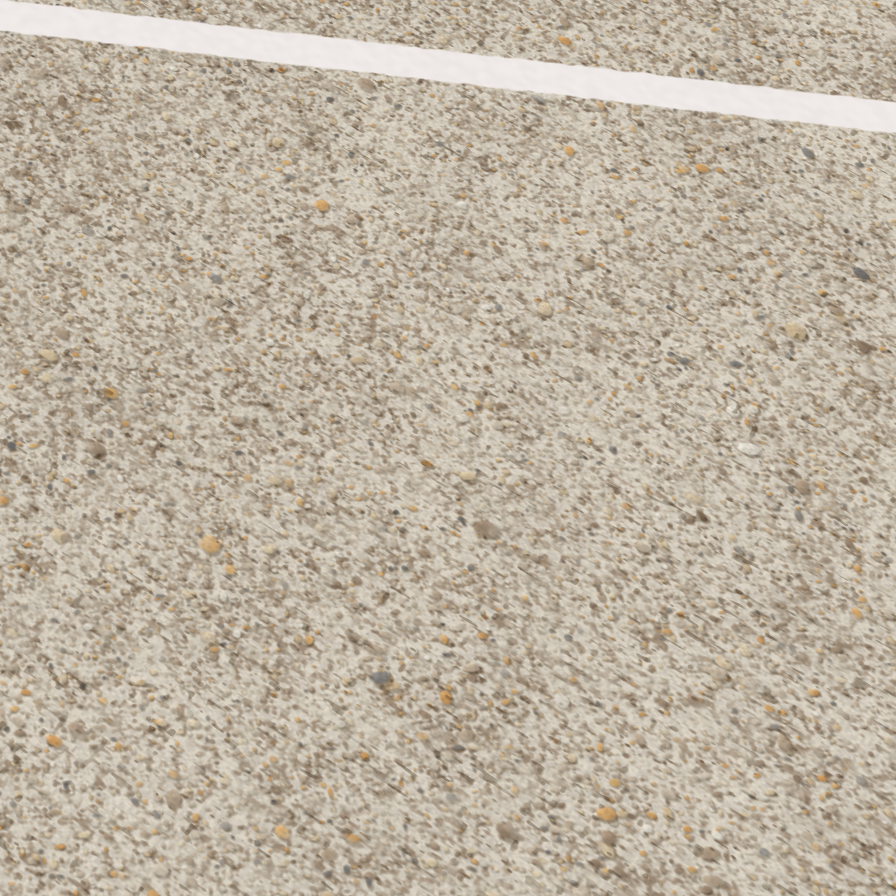
Write a WebGL 1 fragment shader that draws this texture.

```glsl
precision highp float;
// Sunlit exposed-aggregate concrete crossed by a painted white stripe.
// Slanted value noise makes the sandy matrix; jittered grid cells scatter
// shaded elliptical pebbles in several sizes, shrinking towards the top.
uniform vec2 u_resolution;

float hash(vec2 p) {
  vec3 q = fract(vec3(p.xyx) * 0.1031);
  q += dot(q, q.yzx + 33.33);
  return fract((q.x + q.y) * q.z);
}

float noise(vec2 p) {
  vec2 i = floor(p), f = fract(p);
  f = f * f * (3.0 - 2.0 * f);
  return mix(mix(hash(i), hash(i + vec2(1.0, 0.0)), f.x),
             mix(hash(i + vec2(0.0, 1.0)), hash(i + vec2(1.0)), f.x), f.y);
}

vec2 rotate(vec2 p, float angle) {
  float c = cos(angle), s = sin(angle);
  return vec2(c * p.x + s * p.y, c * p.y - s * p.x);
}

// Mineral colours: mostly buff and pale grey, a few ochre, slate and white
vec3 mineral(float pick, float tone) {
  vec3 color = mix(vec3(0.66, 0.58, 0.49), vec3(0.79, 0.75, 0.68), tone);
  if (pick > 0.46) color = mix(vec3(0.77, 0.68, 0.54), vec3(0.84, 0.78, 0.66), tone);
  if (pick > 0.64) color = mix(vec3(0.78, 0.58, 0.35), vec3(0.83, 0.68, 0.46), tone);
  if (pick > 0.75) color = mix(vec3(0.53, 0.45, 0.37), vec3(0.64, 0.56, 0.48), tone);
  if (pick > 0.86) color = mix(vec3(0.40, 0.40, 0.40), vec3(0.60, 0.58, 0.55), tone);
  if (pick > 0.93) color = mix(vec3(0.80, 0.78, 0.73), vec3(0.89, 0.88, 0.84), tone);
  return color;
}

// Lays one size of pebble over the ground, each with a shadow at lower right
vec3 pebbles(vec3 ground, vec2 p, float cells, float share, float seed) {
  vec2 g = p * cells, home = floor(g);
  float blur = 0.0022 * cells;
  for (int y = -1; y <= 1; y++) {
    for (int x = -1; x <= 1; x++) {
      vec2 id = home + vec2(float(x), float(y));
      vec2 key = id + seed;
      if (hash(key) > share) continue;
      vec2 center = id + 0.15 + 0.7 * vec2(hash(key + 17.3), hash(key + 41.7));
      float angle = -0.6 + 1.5 * (hash(key + 73.1) - 0.5);
      float size = mix(0.24, 0.5, hash(key + 97.9));
      vec2 radii = size * vec2(1.0, mix(0.45, 0.8, hash(key + 113.5)));
      vec2 toCenter = g - center;
      float wobble = 0.3 * (noise(g * 2.6 + seed) - 0.5);
      vec2 stonePos = rotate(toCenter, angle) / radii;
      vec2 shadowPos = rotate(toCenter + vec2(-0.10, 0.15), angle) / radii;
      float stoneEdge = (length(stonePos) - 1.0 + wobble) * radii.y;
      float shadowEdge = (length(shadowPos) - 1.0 + wobble) * radii.y;
      float shadow = 1.0 - smoothstep(-blur, blur, shadowEdge);
      float cover = 1.0 - smoothstep(-blur, blur * 0.6, stoneEdge);
      float light = 0.99 + 0.12 * dot(toCenter / size, vec2(-0.5, 0.85));
      vec3 stone = mineral(hash(key + 151.3), hash(key + 191.9)) * light;
      ground = mix(ground, ground * vec3(0.76, 0.73, 0.69), shadow);
      ground = mix(ground, stone, cover * 0.88);
    }
  }
  return ground;
}

void main() {
  vec2 uv = gl_FragCoord.xy / u_resolution;

  // Mild perspective: the far end is finer and flatter
  vec2 p = vec2((uv.x - 0.5) * (1.0 + 0.4 * uv.y), uv.y + 0.35 * uv.y * uv.y) + 3.0;
  vec2 slant = rotate(p, -0.6);

  // Cement matrix with grit running down to the right
  float grit = 0.55 * noise(slant * vec2(95.0, 165.0))
             + 0.45 * noise(slant * vec2(190.0, 290.0) + 31.0);
  float patches = noise(p * 9.0) * 0.6 + noise(p * 24.0 + 7.0) * 0.4;
  vec3 color = mix(vec3(0.60, 0.53, 0.45), vec3(0.81, 0.78, 0.725),
                   smoothstep(0.12, 0.60, grit + 0.25 * (patches - 0.5)));

  // Small grains to large stones
  color = pebbles(color, p, 112.0, 0.42, 11.0);
  color = pebbles(color, p + 0.37, 72.0, 0.24, 233.0);
  color = pebbles(color, p + 0.71, 43.0, 0.085, 467.0);
  color = pebbles(color, p + 0.13, 27.0, 0.018, 719.0);

  // Narrow dark pits, cement film and fine surface speckle
  float pits = noise(slant * vec2(85.0, 185.0) + 57.0);
  color *= 1.0 - vec3(0.24, 0.27, 0.31) * smoothstep(0.74, 0.93, pits);
  float film = smoothstep(0.45, 0.8, noise(slant * vec2(42.0, 65.0) + 83.0));
  color = mix(color, vec3(0.79, 0.76, 0.70), 0.38 * film);
  color *= 1.0 + 0.13 * (noise(slant * vec2(230.0, 340.0) + 19.0) - 0.5);
  color *= 1.015 + 0.05 * (patches - 0.5);

  // Painted stripe with slightly worn edges
  float middle = 0.983 - 0.1145 * uv.x;
  float ragged = 0.002 * (noise(uv * 110.0) - 0.5);
  float stripe = 1.0 - smoothstep(-0.0015, 0.0015, abs(uv.y - middle) - 0.0175 + ragged);
  vec3 paint = vec3(0.935, 0.915, 0.905) + 0.025 * (noise(slant * vec2(70.0, 120.0)) - 0.5);
  color = mix(color, paint, stripe);

  gl_FragColor = vec4(color, 1.0);
}
```
